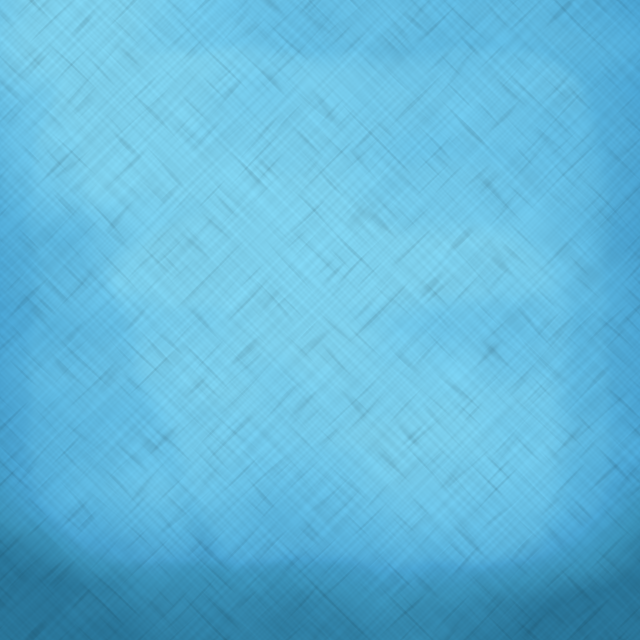
A WebGL 1 fragment shader for this background:

```glsl
precision highp float;
// Sky-blue woven canvas with soft overlapping washes and darkened lower edges.
uniform vec2 u_resolution;

// Palette from deepest shade to brightest wash
const vec3 DEEP_TEAL = vec3(0.16, 0.46, 0.60);
const vec3 TEAL      = vec3(0.23, 0.57, 0.72);
const vec3 MID_BLUE  = vec3(0.29, 0.64, 0.82);
const vec3 SOFT_BLUE = vec3(0.35, 0.70, 0.86);
const vec3 SKY       = vec3(0.42, 0.76, 0.90);
const vec3 PALE_SKY  = vec3(0.49, 0.81, 0.92);

const float BASE_TONE = 0.72;
const float LEFT_SHADE = 0.33;
const float RIGHT_SHADE = 0.30;
const float BOTTOM_SHADE = 0.62;
const float CLOUD_STRENGTH = 0.20;
const float EDGE_WARP = 0.035;
const float THREADS = 190.0;
const float THREAD_STRENGTH = 0.055;
const float SCRATCH_STRENGTH = 0.07;

vec2 gradient(vec2 cell) {
  float angle = 6.2832 * fract(sin(dot(cell, vec2(127.1, 311.7))) * 43758.5);
  return vec2(cos(angle), sin(angle));
}

float gradientNoise(vec2 p) {
  vec2 i = floor(p), f = fract(p);
  vec2 w = f * f * f * (f * (f * 6.0 - 15.0) + 10.0);
  vec2 e = vec2(1.0, 0.0);
  float low = mix(dot(gradient(i), f), dot(gradient(i + e), f - e), w.x);
  float high = mix(dot(gradient(i + e.yx), f - e.yx),
                   dot(gradient(i + 1.0), f - 1.0), w.x);
  return mix(low, high, w.y);
}

float fbm(vec2 p) {
  float sum = 0.0, amplitude = 0.5;
  for (int i = 0; i < 4; i++) {
    sum += amplitude * gradientNoise(p);
    p = p * 2.03 + 17.3;
    amplitude *= 0.5;
  }
  return sum;
}

float glow(vec2 p, vec2 center, vec2 radius) {
  vec2 d = (p - center) / radius;
  return exp(-dot(d, d));
}

// Rounded panel with a feathered edge
float panel(vec2 p, vec2 center, vec2 halfSize, float corner, float feather) {
  vec2 q = abs(p - center) - halfSize + corner;
  float d = length(max(q, 0.0)) + min(max(q.x, q.y), 0.0) - corner;
  return 1.0 - smoothstep(-feather, feather, d);
}

// Fibres running along one axis: x crosses the threads, y follows them
float fibres(vec2 p) {
  float fine = gradientNoise(vec2(p.x * THREADS, p.y * 7.0));
  float scratch = gradientNoise(vec2(p.x * THREADS * 0.6 + 41.0, p.y * 11.0));
  return THREAD_STRENGTH * fine
       - SCRATCH_STRENGTH * smoothstep(0.22, 0.55, scratch);
}

// Brightness of the painted ground, 0 deep to 1 pale
float washTone(vec2 p) {
  float tone = BASE_TONE;
  tone -= LEFT_SHADE * exp(-p.x / 0.13);
  tone -= RIGHT_SHADE * exp(-(1.0 - p.x) / 0.15);
  tone -= BOTTOM_SHADE * (1.0 - smoothstep(0.0, 0.32, p.y));

  // Broad lights and shadows
  tone += 0.50 * glow(p, vec2(0.0, 1.0), vec2(0.32, 0.29));
  tone += 0.12 * glow(p, vec2(0.50, 0.53), vec2(0.28, 0.25));
  tone += 0.10 * glow(p, vec2(0.36, 0.72), vec2(0.25, 0.13));
  tone += 0.16 * glow(p, vec2(0.78, 0.18), vec2(0.16, 0.10));
  tone -= 0.15 * glow(p, vec2(0.12, 0.63), vec2(0.08, 0.05));
  tone -= 0.10 * glow(p, vec2(0.77, 0.48), vec2(0.17, 0.06));
  tone -= 0.08 * glow(p, vec2(0.46, 0.29), vec2(0.10, 0.11));

  // Overlapping washes with uneven borders
  vec2 warp = EDGE_WARP * vec2(fbm(p * 7.0), fbm(p * 7.0 + 31.0));
  vec2 q = p + warp;
  tone += 0.07 * panel(q, vec2(0.50, 0.52), vec2(0.45, 0.40), 0.16, 0.012);
  tone += 0.05 * panel(q, vec2(0.53, 0.72), vec2(0.40, 0.19), 0.10, 0.02);
  float rightOfSlant = smoothstep(-0.015, 0.025,
                                  dot(q - vec2(0.20, 0.47), vec2(0.93, 0.37)));
  tone += 0.12 * rightOfSlant
        * panel(q, vec2(0.52, 0.38), vec2(0.36, 0.26), 0.13, 0.025);
  tone += 0.09 * panel(q, vec2(0.19, 0.18), vec2(0.11, 0.08), 0.07, 0.03);

  // Horizontal brush clouds
  return tone + CLOUD_STRENGTH * fbm(p * vec2(4.0, 7.0) + 8.0);
}

vec3 ramp(float tone) {
  float t = clamp(tone, 0.0, 1.0) * 5.0;
  vec3 color = mix(DEEP_TEAL, TEAL, clamp(t, 0.0, 1.0));
  color = mix(color, MID_BLUE, clamp(t - 1.0, 0.0, 1.0));
  color = mix(color, SOFT_BLUE, clamp(t - 2.0, 0.0, 1.0));
  color = mix(color, SKY, clamp(t - 3.0, 0.0, 1.0));
  return mix(color, PALE_SKY, clamp(t - 4.0, 0.0, 1.0));
}

void main() {
  vec2 p = gl_FragCoord.xy / u_resolution;
  vec3 color = ramp(washTone(p));

  // Diagonal crosshatched weave
  vec2 diagonal = vec2(p.x + p.y, p.x - p.y) * 0.7071;
  float weave = fibres(diagonal) + fibres(diagonal.yx + 5.0);
  gl_FragColor = vec4(color * (1.0 + weave), 1.0);
}
```
